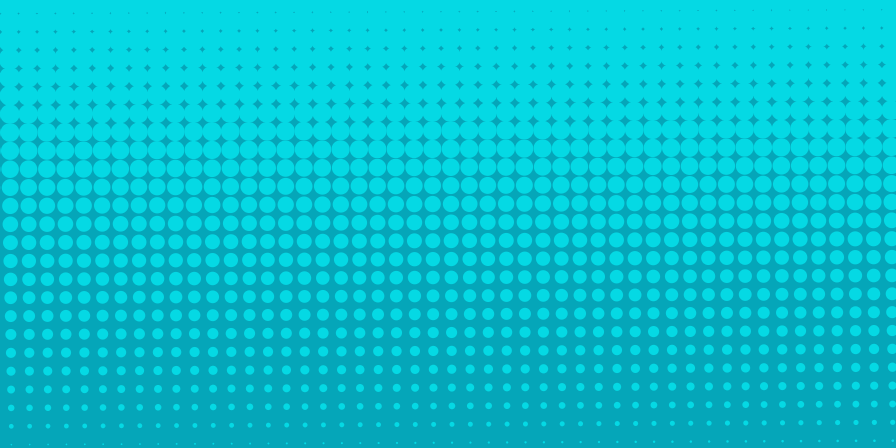
Give the GLSL for this background, as a Shadertoy shader.

```glsl
// Halftone fade: bright discs on a darker teal ground, set on a slightly
// turned square grid. Discs swell from specks at the bottom until they
// overlap at the top, where only small pointed gaps remain between them.

#define PITCH 0.04099               // grid spacing, in canvas heights
#define GRID_ORIGIN vec2(0.0224, 0.6633)
#define TILT 0.0045                 // grid rotation, in radians
#define DISC_GROWTH 0.0245          // radius per square root of height
#define FADE_START 0.003            // height at which the discs vanish
#define TOP_SWELL 0.0044            // extra radius at the top edge
#define SWELL_FALLOFF 7.7
#define GROUND_COLOR vec3(0.02, 0.65, 0.725)
#define DISC_COLOR vec3(0.02, 0.85, 0.895)

// Disc area grows linearly with height, plus a swell that closes the gaps.
float discRadius(float height) {
    float base = DISC_GROWTH * sqrt(max(height - FADE_START, 0.0));
    return base + TOP_SWELL * exp(-SWELL_FALLOFF * max(1.0 - height, 0.0));
}

void mainImage(out vec4 fragColor, in vec2 fragCoord) {
    vec2 point = fragCoord / iResolution.y;

    // Grid axes and the nearest cell
    vec2 across = vec2(cos(TILT), sin(TILT));
    vec2 upward = vec2(-across.y, across.x);
    vec2 offset = point - GRID_ORIGIN;
    vec2 cell = round(vec2(dot(offset, across), dot(offset, upward)) / PITCH);

    // Union of the discs in the nearest row and the rows on either side
    float inside = -1.0;
    for (int i = -1; i <= 1; i++) {
        vec2 id = cell + vec2(0.0, float(i));
        vec2 center = GRID_ORIGIN + PITCH * (id.x * across + id.y * upward);
        inside = max(inside, discRadius(center.y) - distance(point, center));
    }

    // One-pixel smooth edge
    float coverage = clamp(0.5 + inside * iResolution.y, 0.0, 1.0);
    fragColor = vec4(mix(GROUND_COLOR, DISC_COLOR, coverage), 1.0);
}
```
